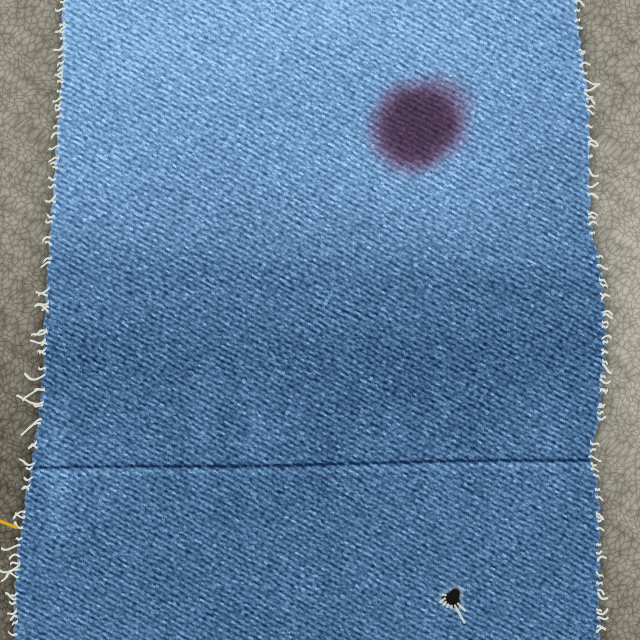
Write a Shadertoy shader that draws this texture.

```glsl
// Frayed blue denim strip with a stain, a seam and a small hole, lying on grained leather.
const vec3 DENIM_DARK = vec3(0.12, 0.22, 0.35);
const vec3 DENIM_MID = vec3(0.35, 0.50, 0.66);
const vec3 DENIM_LIGHT = vec3(0.60, 0.78, 0.95);
const vec3 LEATHER_DARK = vec3(0.32, 0.30, 0.25);
const vec3 LEATHER_LIGHT = vec3(0.80, 0.79, 0.74);
const vec3 THREAD = vec3(0.84, 0.86, 0.83);
const vec3 STAIN = vec3(0.27, 0.18, 0.27);
const vec3 STAIN_RIM = vec3(0.46, 0.36, 0.50);
const vec3 YELLOW = vec3(0.85, 0.65, 0.12);
const vec2 STAIN_POS = vec2(0.655, 0.806);
const vec2 HOLE_POS = vec2(0.707, 0.065);
const float TWILL_FREQ = 118.0;
const float FLECK_FREQ = 210.0;
const float GRAIN_FREQ = 105.0;
const float FRAY_STEP = 0.0085;

float hash(vec2 p) {
    vec3 q = fract(p.xyx * 0.1031);
    q += dot(q, q.yzx + 33.33);
    return fract((q.x + q.y) * q.z);
}

float bump(float x, float center, float width) {
    float d = (x - center) / width;
    return exp(-d * d);
}

// Cellular noise: nearest and second nearest distance
vec2 cellular(vec2 p) {
    vec2 best = vec2(9.0);
    for (int i = 0; i < 9; i++) {
        vec2 c = floor(p) + vec2(i % 3 - 1, i / 3 - 1);
        float d = length(c + vec2(hash(c), hash(c + 71.3)) - p);
        best = d < best.x ? vec2(d, best.x) : vec2(best.x, min(best.y, d));
    }
    return best;
}

// Slow layered sines, about -1 to 1
float waves(vec2 p) {
    return 0.5 * sin(p.x + 1.7 * sin(p.y * 0.8)) + 0.3 * sin(p.y * 1.9 + p.x * 1.3)
         + 0.2 * sin(p.x * 3.7 - p.y * 2.9);
}

float segment(vec2 p, vec2 a, vec2 b) {
    vec2 v = b - a;
    return length(p - a - v * clamp(dot(p - a, v) / dot(v, v), 0.0, 1.0));
}

float leftEdge(float y) {
    return 0.022 + 0.045 * smoothstep(0.05, 0.45, y) + 0.031 * smoothstep(0.4, 1.0, y);
}

float rightEdge(float y) {
    return 0.937 - 0.012 * bump(y, 0.29, 0.04) + 0.009 * bump(y, 0.48, 0.1)
         - 0.015 * smoothstep(0.56, 0.67, y) - 0.02 * smoothstep(0.8, 1.0, y);
}

// Sparse curled threads; q = (distance outside the edge, height)
float fray(vec2 q, float reach, float seed, float px) {
    float cover = 0.0, row = floor(q.y / FRAY_STEP);
    for (int i = -3; i <= 3; i++) {
        vec2 id = vec2(row + float(i), seed);
        float h = hash(id), k = hash(id + 19.7);
        float len = reach * (0.1 + 0.9 * h * h * h);
        float t = q.x / len, curl = t * 3.0 + h * 30.0;
        float y = (id.x + k) * FRAY_STEP + len * ((k - 0.65) * t + 0.25 * sin(curl));
        float slope = k - 0.65 + 0.75 * cos(curl);
        float d = abs(q.y - y) / sqrt(1.0 + slope * slope);
        d = max(d, max(q.x - len, -q.x - 0.003));
        cover = max(cover, step(0.35, h) * (1.0 - smoothstep(0.0008, 0.0012 + px, d)));
    }
    return cover;
}

vec3 leather(vec2 uv) {
    vec2 c = cellular(uv * GRAIN_FREQ + 0.8 * waves(uv * 50.0));
    float light = 0.25 + 0.35 * smoothstep(0.2, 0.7, uv.y) + 0.4 * step(0.5, uv.x) * bump(uv.y, 0.3, 0.4);
    light += 0.1 * waves(uv * 90.0) - 0.2 * c.x - 0.16 * (1.0 - smoothstep(0.0, 0.35, c.y - c.x));
    return mix(LEATHER_DARK, LEATHER_LIGHT, light + 0.1 * hash(floor(uv * 400.0)));
}

vec3 denim(vec2 uv) {
    // Broad light, folds and worn streaks
    float tone = 0.35 + 0.34 * smoothstep(0.42, 0.8, uv.y) + 0.1 * smoothstep(0.8, 1.0, uv.y);
    tone -= 0.06 * bump(uv.y + 0.04 * uv.x, 0.585, 0.03) + 0.06 * bump(uv.y, 0.44, 0.07);
    tone -= 0.12 * smoothstep(0.65, 0.95, uv.x) * smoothstep(0.4, 0.7, uv.y);
    float streak = sin(uv.x * 47.0 + 1.5 * sin(uv.x * 19.0)) + 0.6 * sin(uv.x * 83.0);
    tone += 0.03 * streak * bump(uv.y, 0.29, 0.11) + 0.04 * waves(uv * vec2(9.0, 14.0));
    tone += 0.14 * bump(uv.x, 0.085, 0.025) * bump(uv.y, 0.27, 0.13);
    // Twill ribs falling to the right, broken by yarn flecks
    vec2 weave = mat2(0.877, 0.48, -0.48, 0.877) * uv;
    tone += 0.16 * sin(6.2832 * TWILL_FREQ * weave.y + 1.5 * waves(uv * 43.0));
    tone += 0.42 * (0.46 - cellular(weave * FLECK_FREQ * vec2(0.7, 1.0)).x);
    float yarn = hash(floor(weave * FLECK_FREQ * vec2(0.8, 1.4)));
    tone += 0.26 * (yarn - 0.5) + 0.16 * smoothstep(0.9, 1.0, yarn);
    // Seam groove and the lit fold beneath
    float seam = uv.y - 0.267 - 0.016 * uv.x - 0.0015 * sin(uv.x * 11.0);
    tone += 0.14 * bump(seam, -0.008, 0.005) - 0.45 * bump(seam, 0.0, 0.0026);
    // Worn line through the hole
    tone += 0.14 * bump(uv.y, 0.061, 0.004) * bump(uv.x, 0.71, 0.09) * sin(uv.x * 620.0);
    tone = clamp(tone, -0.1, 1.1);
    vec3 col = tone < 0.5 ? mix(DENIM_DARK, DENIM_MID, tone * 2.0) : mix(DENIM_MID, DENIM_LIGHT, tone * 2.0 - 1.0);
    // Tilted oval stain with a soft reddish rim
    vec2 s = mat2(0.819, -0.574, 0.574, 0.819) * (uv - STAIN_POS) / vec2(0.092, 0.076);
    float r = length(s) + 0.07 * waves(uv * 38.0);
    vec3 dye = mix(STAIN, STAIN_RIM, smoothstep(0.4, 1.0, r)) * (0.5 + 0.75 * tone);
    return mix(col, dye, 0.9 * (1.0 - smoothstep(0.6, 1.15, r)));
}

void mainImage(out vec4 fragColor, in vec2 fragCoord) {
    vec2 uv = fragCoord / iResolution.xy;
    float px = 1.0 / iResolution.y, y = uv.y;
    float ragged = 0.0014 * sin(y * 210.0 + 2.0 * sin(y * 67.0));
    float outL = leftEdge(y) + ragged - uv.x, outR = uv.x - rightEdge(y) - ragged;
    float outside = max(outL, outR);
    // Shadowed leather, cloth and fringes
    vec3 col = leather(uv) * (1.0 - 0.4 * exp(-max(outside, 0.0) * 110.0));
    vec3 cloth = mix(denim(uv), THREAD, 0.2 * bump(outside, 0.0, 0.003));
    col = mix(cloth, col, smoothstep(-px, px, outside));
    float reachL = 0.012 + 0.026 * bump(y, 0.37, 0.08) + 0.02 * bump(y, 0.12, 0.07) + 0.015 * bump(y, 0.54, 0.05);
    float reachR = 0.014 + 0.012 * bump(y, 0.84, 0.03);
    col = mix(col, THREAD, max(fray(vec2(outL, y), reachL, 3.0, px), fray(vec2(outR, y), reachR, 8.0, px)));
    float strand = segment(uv, vec2(-0.01, 0.19), vec2(0.025, 0.176));
    col = mix(col, YELLOW, 1.0 - smoothstep(0.0015, 0.002 + px, strand));
    // Hole with loose ends
    vec2 h = uv - HOLE_POS;
    float rim = length(h) + 0.003 * sin(atan(h.y, h.x) * 3.0 + 1.5);
    col = mix(col, THREAD, 0.3 * bump(rim, 0.017, 0.004));
    col = mix(col, LEATHER_DARK * 0.3, 1.0 - smoothstep(0.013 - px, 0.014 + px, rim));
    for (int i = 0; i < 7; i++) {
        float k = hash(vec2(i, 5)), a = 2.7 + 0.47 * float(i);
        vec2 dir = vec2(cos(a), sin(a));
        float d = segment(h, dir * 0.012, dir * (0.014 + 0.02 * k) + 0.01 * vec2(k, -k));
        col = mix(col, THREAD, 0.85 * (1.0 - smoothstep(0.001, 0.0015 + px, d)));
    }
    fragColor = vec4(col, 1.0);
}
```
